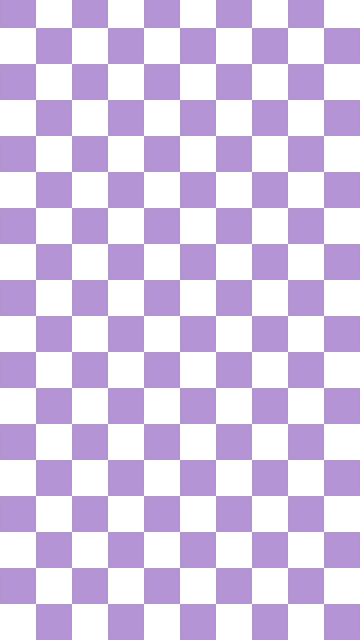
Write a Shadertoy shader that draws this pattern.

```glsl
// Lilac and white checkerboard, ten squares across, with faintly greyed square rims.

// Alternates between +1 and -1 per cell, ramping through 0 at each cell line.
vec2 squareWave(vec2 cellPos, vec2 lineDist, float halfPixel) {
    vec2 side = 1.0 - 2.0 * mod(floor(cellPos), 2.0);
    return side * clamp(lineDist / halfPixel, 0.0, 1.0);
}

void mainImage(out vec4 fragColor, in vec2 fragCoord) {
    // Square cells, counted from the lower left; the top row is cut off
    vec2 cellPos = fragCoord * 10.0 / iResolution.x;
    float halfPixel = 5.0 / iResolution.x;
    vec2 lineDist = 0.5 - abs(fract(cellPos) - 0.5);

    // Checker coverage: the lower left cell is white
    vec2 wave = squareWave(cellPos, lineDist, halfPixel);
    float lilacCover = 0.5 - 0.5 * wave.x * wave.y;

    // Duller rim just inside each lilac square
    float edgeDist = min(lineDist.x, lineDist.y);
    float inner = smoothstep(0.015, 0.015 + max(0.025, halfPixel), edgeDist);
    vec3 lilac = mix(vec3(0.69, 0.58, 0.80), vec3(0.71, 0.58, 0.84), inner);

    fragColor = vec4(mix(vec3(1.0), lilac, lilacCover), 1.0);
}
```
